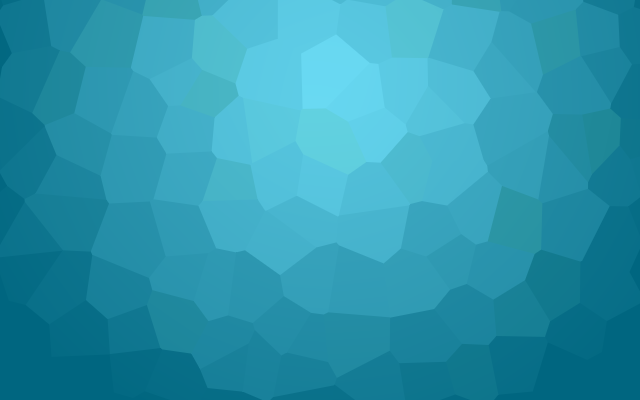
This background is drawn by a WebGL 2 fragment shader. Its source:

```glsl
#version 300 es
precision highp float;
// Faceted teal background: a jittered-grid Voronoi mosaic whose cells are
// coloured by a round glow sampled at each cell's site. Neighbouring
// cells are blended across their shared bisector for smooth edges.

uniform vec2 u_resolution;
out vec4 fragColor;

const vec3 DEEP_TEAL = vec3(0.0, 0.40, 0.50);
const vec3 BRIGHT_CYAN = vec3(0.41, 0.85, 0.95);
const vec2 GLOW_CENTER = vec2(0.825, 0.78);  // in canvas heights
const float GLOW_CORE = 0.10;                // softened tip of the glow
const float GLOW_FALLOFF = 1.22;
const float CELL_SIZE = 0.122;
const float JITTER = 0.84;

float hash(vec2 p, float seed) {
    return fract(sin(dot(p, vec2(127.1, 311.7)) + seed * 74.7) * 43758.5453);
}

// Random site of a grid cell, in canvas heights.
vec2 cellSite(vec2 cell, float size, float jitter) {
    vec2 offset = vec2(hash(cell, 1.0), hash(cell, 2.0)) - 0.5;
    return (cell + 0.5 + jitter * offset) * size;
}

// Nearly linear radial falloff with a rounded peak.
float glow(vec2 p, vec2 center, float core) {
    vec2 d = p - center;
    return 1.0 - GLOW_FALLOFF * (sqrt(dot(d, d) + core * core) - core);
}

// Flat facet colour with a faint inner gradient and a small tint.
vec3 facetColor(vec2 p, vec2 site, vec2 cell) {
    float level = glow(mix(site, p, 0.15), GLOW_CENTER, GLOW_CORE);
    level += 0.07 * (hash(cell, 3.0) - 0.5);
    vec3 color = mix(DEEP_TEAL, BRIGHT_CYAN, clamp(level, 0.0, 1.0));
    float greenTint = smoothstep(0.75, 1.0, hash(cell, 4.0));
    float tintMask = smoothstep(0.05, 0.3, level);
    return color - vec3(0.0, 0.0, 0.04) * greenTint * tintMask;
}

void main() {
    vec2 p = gl_FragCoord.xy / u_resolution.y;
    vec2 home = floor(p / CELL_SIZE);

    // Find the two nearest sites.
    float nearDist = 1e5, nextDist = 1e5;
    vec2 nearSite = p, nextSite = p, nearCell = home, nextCell = home;
    for (int y = -2; y <= 2; y++) {
        for (int x = -2; x <= 2; x++) {
            vec2 cell = home + vec2(x, y);
            vec2 site = cellSite(cell, CELL_SIZE, JITTER);
            float d = dot(site - p, site - p);
            if (d < nearDist) {
                nextDist = nearDist;
                nextSite = nearSite;
                nextCell = nearCell;
                nearDist = d;
                nearSite = site;
                nearCell = cell;
            } else if (d < nextDist) {
                nextDist = d;
                nextSite = site;
                nextCell = cell;
            }
        }
    }

    // Blend over one pixel at the bisector between both facets.
    float gap = max(length(nextSite - nearSite), 1e-4);
    float edge = 0.5 * (nextDist - nearDist) / gap;
    float cover = clamp(0.5 + edge * u_resolution.y, 0.0, 1.0);
    vec3 color = mix(facetColor(p, nextSite, nextCell),
                     facetColor(p, nearSite, nearCell), cover);
    fragColor = vec4(color, 1.0);
}
```
